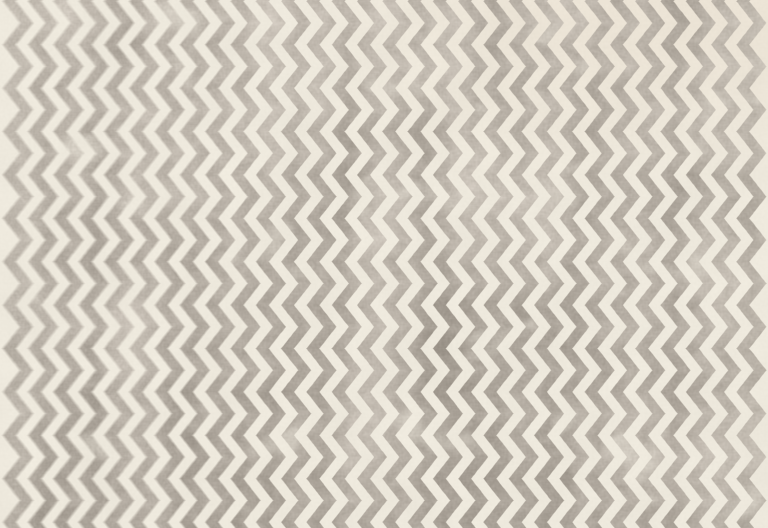
Write a Shadertoy shader that draws this pattern.

```glsl
const float BAND_COUNT = 30.0;
const float BAND_PITCH = 0.0479;
const float BAND_HALF = 0.0122;
const float FOLD_PITCH = 0.0822;
const float FOLD_DEPTH = 0.0322;
const float LEFT_MARGIN = 0.0057;
const vec3 CREAM = vec3(0.933, 0.914, 0.867);
const vec3 PALE_GREY = vec3(0.825, 0.795, 0.755);
const vec3 DEEP_GREY = vec3(0.605, 0.575, 0.535);

vec2 hashGradient(vec2 cell) {
    vec3 h = fract(cell.xyx * vec3(0.1031, 0.1030, 0.0973));
    h += dot(h, h.yzx + 33.33);
    return fract((h.xx + h.yz) * h.zy) * 2.0 - 1.0;
}

float gradientNoise(vec2 p) {
    vec2 i = floor(p), f = p - i;
    vec2 u = f * f * f * (f * (f * 6.0 - 15.0) + 10.0);
    vec2 e = vec2(0.0, 1.0);
    float bottom = mix(dot(hashGradient(i), f),
                       dot(hashGradient(i + e.yx), f - e.yx), u.x);
    float top = mix(dot(hashGradient(i + e), f - e),
                    dot(hashGradient(i + e.yy), f - e.yy), u.x);
    return mix(bottom, top, u.y);
}

float fbm(vec2 p, int octaves) {
    float sum = 0.0, gain = 1.0;
    for (int i = 0; i < octaves; i++) {
        sum += gain * gradientNoise(p);
        p = p * 2.03 + 17.3;
        gain *= 0.55;
    }
    return sum;
}

// Triangle wave: 1 at the right-hand tips, 0 at the left-hand tips
float foldWave(float phase) {
    return abs(fract(phase) - 0.5) * 2.0;
}

// Signed distance to the nearest upright zigzag band
float bandDistance(float x, float wave, float slopeScale) {
    float s = x - LEFT_MARGIN - FOLD_DEPTH * wave - BAND_HALF;
    float index = clamp(round(s / BAND_PITCH), 0.0, BAND_COUNT - 1.0);
    return (abs(s - index * BAND_PITCH) - BAND_HALF) * slopeScale;
}

// Uneven pile: broad patches, vertical streaks and short brush marks
float pileTone(vec2 p, float wave) {
    float patches = 0.42 * fbm(p * vec2(5.0, 4.0), 4);
    float streaks = 0.40 * gradientNoise(p * vec2(13.0, 1.6) + 5.0);
    float brush = 0.22 * fbm(p * vec2(34.0, 46.0), 2);
    float height = 0.30 * (p.y - 0.5);
    return 0.49 + patches + streaks + brush + height + 0.12 * (wave - 0.5);
}

void mainImage(out vec4 fragColor, in vec2 fragCoord) {
    vec2 p = fragCoord / iResolution.y;
    float aspect = iResolution.x / iResolution.y;
    float across = p.x / aspect;

    // Zigzag bands, softer toward the left
    float wave = foldWave((1.0 - p.y - 0.0436) / FOLD_PITCH);
    float slope = 2.0 * FOLD_DEPTH / FOLD_PITCH;
    float fray = 0.0006 * fbm(p * 90.0, 2);
    float d = bandDistance(p.x, wave, inversesqrt(1.0 + slope * slope)) + fray;
    float blur = mix(0.0042, 0.0012, smoothstep(0.1, 0.45, across));
    float soft = max(blur, 0.8 / iResolution.y);
    float band = 1.0 - smoothstep(-soft, soft, d);

    // Worn grey pile
    float tone = pileTone(p, wave);
    vec3 grey = mix(DEEP_GREY, PALE_GREY, clamp(tone, 0.0, 1.1));
    float sideWear = smoothstep(0.88, 1.0, across) + smoothstep(0.1, 0.0, across);
    float scuff = smoothstep(0.2, 0.65, fbm(p * vec2(7.0, 9.0) + 41.0, 3));
    grey = mix(grey, CREAM, clamp(0.16 * sideWear + 0.45 * scuff, 0.0, 0.6));

    // Warmer ground at the upper right, with faint shading
    float warmth = smoothstep(0.55, 1.0, p.y) * smoothstep(0.3, 0.8, across);
    vec3 ground = CREAM - warmth * vec3(0.008, 0.020, 0.028);
    ground += 0.018 * fbm(p * 8.0 + 9.0, 3);

    // Woven grain, stronger on the grey pile
    float grain = gradientNoise(p * vec2(190.0, 150.0))
                + 0.6 * gradientNoise(p * vec2(70.0, 260.0) + 3.0);
    vec3 color = mix(ground, grey, band);
    color += grain * mix(0.010, 0.040, band);
    fragColor = vec4(clamp(color, 0.0, 1.0), 1.0);
}
```
